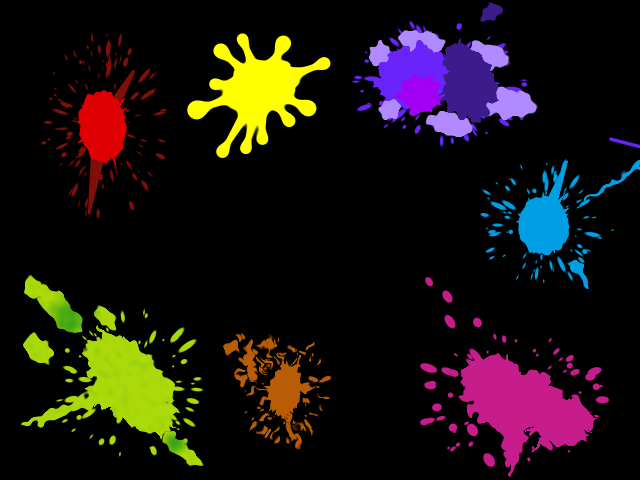
A WebGL 2 fragment shader for this background:

```glsl
#version 300 es
precision highp float;
uniform vec2 u_resolution;
out vec4 outColor;

const float HEIGHT = 5.76, TAU = 6.28318, FAR = 100.0;
const vec3 RED = vec3(.87, 0, .01), DARK_RED = vec3(.5, .06, .04), YELLOW = vec3(1, 1, 0);
const vec3 LAVENDER = vec3(.7, .54, 1), INDIGO = vec3(.23, .11, .54), VIOLET = vec3(.41, .14, .98);
const vec3 PURPLE = vec3(.63, 0, .96), BLUE = vec3(0, .62, .89), LIME = vec3(.67, .85, .04);
const vec3 GREEN = vec3(.24, .64, .08), ORANGE = vec3(.72, .36, .02), MAGENTA = vec3(.78, .11, .55);
const vec2 RED_AT = vec2(1.23, 4.25), YELLOW_AT = vec2(3.14, 4.72), PURPLE_AT = vec2(5.3, 4.78);
const vec2 BLUE_AT = vec2(6.52, 3.05), LIME_AT = vec2(1.58, 1.14);
const vec2 ORANGE_AT = vec2(3.42, 1.08), MAGENTA_AT = vec2(6.15, .98);

// Arms: tip and tip radius
const vec3 ARMS[11] = vec3[11](
  vec3(2.65, 5.15, .08), vec3(2.91, 5.29, .05), vec3(3.4, 5.24, .085), vec3(3.89, 5, .06),
  vec3(3.7, 4.46, .09), vec3(3.47, 4.31, .06), vec3(3.15, 4.09, .05), vec3(2.67, 3.94, .06),
  vec3(2.95, 3.98, .05), vec3(2.36, 4.44, .11), vec3(2.58, 4.75, .05));

// Blob groups: centre and radii
const vec4 PETALS[6] = vec4[6](
  vec4(5.06, 5.26, .27, .14), vec4(5.83, 5.08, .29, .15), vec4(6.08, 4.53, .36, .17),
  vec4(5.4, 4.27, .28, .12), vec4(4.56, 5.12, .12, .13), vec4(4.67, 4.45, .13, .11));
const vec4 LIME_BLOBS[6] = vec4[6](
  vec4(.39, 2.3, .16, .1), vec4(.72, 2.05, .37, .14), vec4(1.27, 1.95, .15, .09),
  vec4(.45, 1.58, .2, .14), vec4(2.12, .42, .22, .1), vec4(2.31, .26, .11, .08));
const vec4 MAGENTA_BLOBS[6] = vec4[6](
  vec4(5.15, 2.38, .06, .04), vec4(5.37, 2.2, .08, .05), vec4(5.4, 1.9, .09, .05),
  vec4(5.73, 1.89, .06, .05), vec4(5.67, .6, .08, .06), vec4(5.87, .24, .09, .06));

vec2 hash2(vec2 p) {
  return fract(sin(vec2(dot(p, vec2(127.1, 311.7)), dot(p, vec2(269.5, 183.3)))) * 43758.5);
}
float corner(vec2 i, vec2 f, vec2 c) { return dot(hash2(i + c) * 2. - 1., f - c); }
float gradientNoise(vec2 p) {
  vec2 i = floor(p), f = p - i, u = f * f * (3. - 2. * f), e = vec2(1, 0);
  return mix(mix(corner(i, f, e.yy), corner(i, f, e.xy), u.x),
             mix(corner(i, f, e.yx), corner(i, f, e.xx), u.x), u.y);
}

vec2 toAxis(vec2 d, float angle) {
  float c = cos(angle), s = sin(angle);
  return vec2(c * d.x + s * d.y, c * d.y - s * d.x);
}
float ellipse(vec2 p, vec2 centre, vec2 r, float angle) {
  return (length(toAxis(p - centre, angle) / r) - 1.) * min(r.x, r.y);
}
float limb(vec2 p, vec2 a, vec2 b, float ra, float rb) {
  float t = clamp(dot(p - a, b - a) / dot(b - a, b - a), 0., 1.);
  return length(p - mix(a, b, t)) - mix(ra, rb, t);
}
float smoothMin(float a, float b, float k) {
  float h = max(k - abs(a - b), 0.) / k;
  return min(a, b) - h * h * k * .25;
}

// Ellipse with a ragged rim and radial spikes
float splat(vec2 p, vec2 centre, vec2 r, float angle, float rough, float spike) {
  vec2 q = toAxis(p - centre, angle) / r, dir = normalize(q + 1e-5);
  float ray = max(gradientNoise(dir * 8. + centre * 9.) * 1.8, 0.);
  float rim = 1. + rough * gradientNoise(dir * 4. + centre * 7.) + spike * ray * ray * ray;
  return (length(q) - rim) * min(r.x, r.y);
}

// Droplets stretched along their flight
float spatter(vec2 p, vec2 centre, vec2 spread, float inner, float size, float stretch, int count) {
  float d = FAR;
  if (length((p - centre) / spread) > 1.4) return d;
  for (int i = 0; i < count; i++) {
    vec2 place = hash2(vec2(i, centre.x)), form = hash2(vec2(centre.y, float(i) + .5));
    float a = TAU * place.x, s = size * mix(.25, 1., form.x * form.x);
    vec2 o = spread * mix(inner, 1., place.y) * vec2(cos(a), sin(a));
    d = min(d, ellipse(p, centre + o, s * vec2(1. + stretch * form.y, 1), atan(o.y, o.x)));
  }
  return d;
}
float blobs(vec2 p, vec4 list[6], float angle) {
  float d = FAR;
  for (int i = 0; i < 6; i++) d = min(d, ellipse(p, list[i].xy, list[i].zw, angle));
  return d;
}
void paint(inout vec3 colour, vec3 ink, float d) {
  colour = mix(colour, ink, clamp(.5 - d * u_resolution.y / HEIGHT, 0., 1.));
}

void main() {
  vec2 p = gl_FragCoord.xy / u_resolution.y * HEIGHT;
  vec2 w = p + .12 * vec2(gradientNoise(p * 9.), gradientNoise(p * 9. + 40.));
  vec3 c = vec3(0);
  // Red
  float d = spatter(p, RED_AT, vec2(.75, 1.1), .4, .028, 4., 100);
  d = min(d, limb(p, RED_AT, vec2(1.07, 3.2), .12, .015));
  paint(c, DARK_RED, min(d, limb(p, RED_AT, vec2(1.6, 4.9), .1, .02)));
  paint(c, RED, splat(p, RED_AT, vec2(.28, .43), .12, .2, 1.1));
  // Yellow
  d = splat(p, YELLOW_AT, vec2(.46, .3), .35, .15, 0.);
  for (int i = 0; i < 11; i++) {
    float arm = limb(p, YELLOW_AT, ARMS[i].xy, .09, .025);
    d = smoothMin(d, smoothMin(arm, length(p - ARMS[i].xy) - ARMS[i].z, .12), .08);
  }
  paint(c, YELLOW, d);
  // Purple layers
  d = spatter(p, PURPLE_AT, vec2(1.05, .72), .5, .035, 3., 90);
  paint(c, VIOLET, min(d, limb(p, vec2(7.33, 4.09), vec2(7.68, 4), .02, .02)));
  paint(c, LAVENDER, blobs(w, PETALS, -.2));
  d = splat(w, vec2(5.58, 4.76), vec2(.36, .44), .3, .4, .5);
  paint(c, INDIGO, min(d, ellipse(w, vec2(5.9, 5.62), vec2(.14, .1), .6)));
  paint(c, VIOLET, splat(w, vec2(4.95, 4.84), vec2(.42, .38), 0., .4, .6));
  paint(c, PURPLE, splat(w, vec2(5.05, 4.63), vec2(.25, .22), 0., .2, .3));
  // Blue
  d = min(splat(p, BLUE_AT, vec2(.3, .36), 0., .2, .9), spatter(p, BLUE_AT, vec2(.85, .75), .45, .03, 3., 80));
  d = min(d, limb(p, BLUE_AT, vec2(6.8, 3.82), .1, .015));
  d = min(d, limb(w, vec2(6.9, 3.25), vec2(7.65, 3.76), .015, .035));
  paint(c, BLUE, min(d, limb(w, vec2(6.93, 2.55), vec2(7.06, 2.3), .08, .02)));
  // Lime, mottled green
  d = min(splat(w, LIME_AT, vec2(.7, .38), -.85, .3, .6), blobs(w, LIME_BLOBS, -.85));
  d = min(d, spatter(p, LIME_AT, vec2(.95, .9), .45, .04, 2.5, 70));
  d = min(d, limb(w, LIME_AT, vec2(.28, .65), .12, .025));
  float shade = smoothstep(.4, 0., length(p - vec2(.85, 1.95))) + smoothstep(.2, 0., length(p - vec2(2.1, .44)));
  paint(c, mix(LIME, GREEN, clamp(shade + .35 * gradientNoise(p * 9.), 0., 1.)), d);
  // Orange
  d = min(splat(p, ORANGE_AT, vec2(.19, .31), -.2, .3, 1.3), spatter(w, ORANGE_AT, vec2(.5, .65), .4, .035, 2.5, 90));
  paint(c, ORANGE, min(d, spatter(w, vec2(2.98, 1.42), vec2(.28, .35), 0., .075, 1., 26)));
  // Magenta
  d = min(splat(w, MAGENTA_AT, vec2(.62, .38), -.15, .3, .5), splat(w, vec2(6.75, .7), vec2(.34, .3), 0., .3, .6));
  d = min(d, splat(w, vec2(5.88, 1.22), vec2(.32, .28), 0., .3, .5));
  d = min(d, min(limb(w, MAGENTA_AT, vec2(6.16, .1), .25, .03), blobs(p, MAGENTA_BLOBS, -1.)));
  paint(c, MAGENTA, min(d, spatter(p, MAGENTA_AT, vec2(1.15, .8), .6, .05, 1.5, 60)));
  outColor = vec4(c, 1);
}
```
